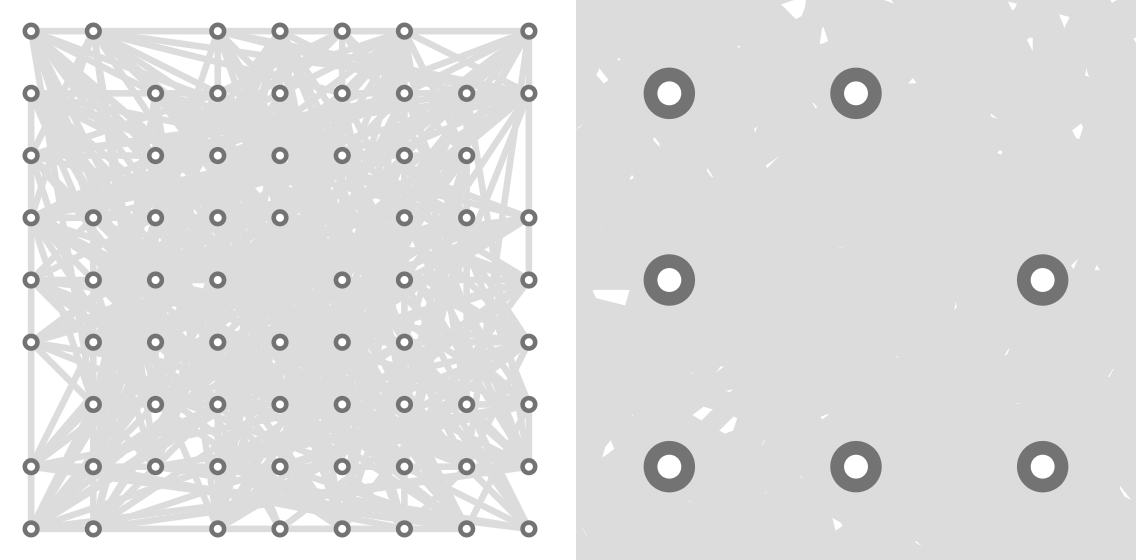
Left, the full canvas; right, a detail of the centre.
Reproduce this pattern procedurally as a Shadertoy shader.

```glsl
#define GRID 9
#define LINK_TRIES 640
#define SEED 37u
#define LINK_HALF_WIDTH 0.0059
#define RING_OUTER 0.0153
#define RING_INNER 0.0071
#define PAPER vec3(1.0)
#define LINK_GREY vec3(0.863)
#define RING_GREY vec3(0.45)

// One bit per column marks an empty node, rows from bottom to top
const int EMPTY_NODES[GRID] = int[GRID](4, 0, 1, 128, 144, 32, 258, 2, 132);

bool hasNode(ivec2 cell) {
    return ((EMPTY_NODES[cell.y] >> cell.x) & 1) == 0;
}

vec2 nodeCentre(ivec2 cell) {
    return (vec2(cell) + 0.5) / float(GRID);
}

uint hash(uint x) {
    x = (x ^ (x >> 16)) * 0x45d9fbu;
    x = (x ^ (x >> 15)) * 0x45d9fbu;
    return x ^ (x >> 16);
}

ivec2 randomCell(uint key) {
    int index = int(hash(key + SEED * 977u) % uint(GRID * GRID));
    return ivec2(index % GRID, index / GRID);
}

float segmentDistance(vec2 p, vec2 a, vec2 b) {
    vec2 ab = b - a;
    float t = clamp(dot(p - a, ab) / dot(ab, ab), 0.0, 1.0);
    return length(p - a - ab * t);
}

// Distance to the web of straight links between random node pairs
float webDistance(vec2 p, float pixel) {
    float nearest = 1e3;
    for (int i = 0; i < LINK_TRIES; i++) {
        ivec2 start = randomCell(uint(2 * i));
        ivec2 end = randomCell(uint(2 * i + 1));
        if (start == end || !hasNode(start) || !hasNode(end)) continue;
        float d = segmentDistance(p, nodeCentre(start), nodeCentre(end));
        nearest = min(nearest, d - LINK_HALF_WIDTH);
        if (nearest < -pixel) break; // fully covered
    }
    return nearest;
}

float coverage(float d, float pixel) {
    return clamp(0.5 - d / pixel, 0.0, 1.0);
}

void mainImage(out vec4 fragColor, in vec2 fragCoord) {
    float pixel = 1.0 / iResolution.y;
    vec2 p = fragCoord * pixel;

    vec3 colour = mix(PAPER, LINK_GREY, coverage(webDistance(p, pixel), pixel));

    // Open rings over the links
    ivec2 cell = clamp(ivec2(floor(p * float(GRID))), 0, GRID - 1);
    if (hasNode(cell)) {
        float radius = length(p - nodeCentre(cell));
        colour = mix(colour, RING_GREY, coverage(radius - RING_OUTER, pixel));
        colour = mix(colour, PAPER, coverage(radius - RING_INNER, pixel));
    }

    fragColor = vec4(colour, 1.0);
}
```
